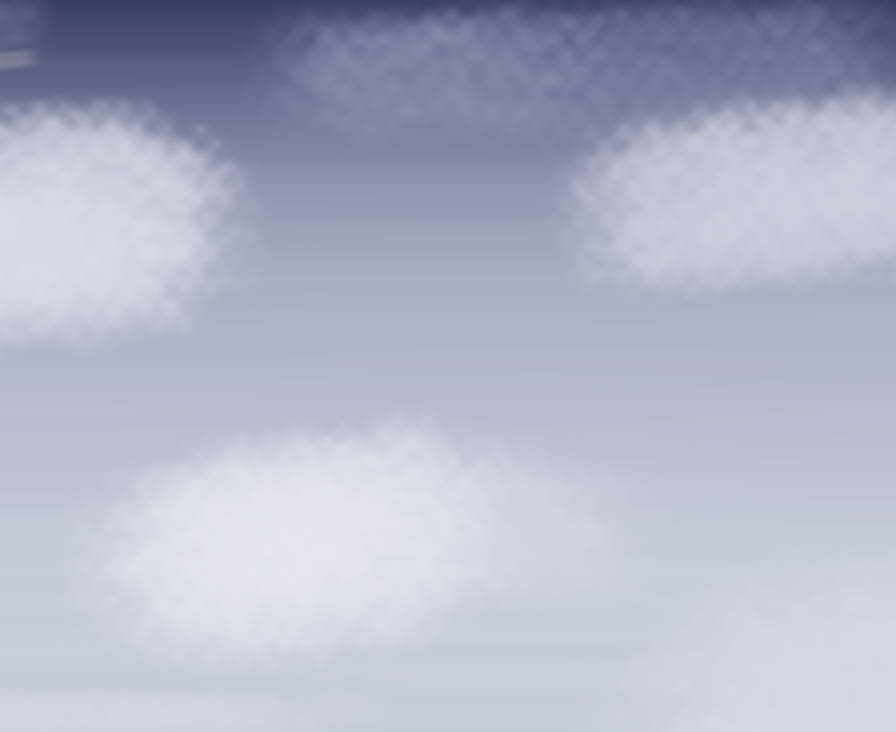
Write a Shadertoy shader that draws this texture.

```glsl
#define DAB_SCALE 52.0
#define DAB_DEPTH 0.16
#define EDGE_WARP 0.22
#define STREAK_DEPTH 0.012
#define CLOUD_WHITE vec3(0.90, 0.905, 0.93)
#define CLOUD_PALE vec3(0.84, 0.85, 0.895)
#define CLOUD_GREY vec3(0.79, 0.80, 0.86)
#define CLOUD_DUSK vec3(0.55, 0.56, 0.68)

float hash(vec2 p) {
    return fract(sin(dot(p, vec2(127.1, 311.7))) * 43758.5453);
}

float noise(vec2 p) {
    vec2 i = floor(p), f = fract(p);
    f = f * f * (3.0 - 2.0 * f);
    return mix(mix(hash(i), hash(i + vec2(1, 0)), f.x),
               mix(hash(i + vec2(0, 1)), hash(i + vec2(1, 1)), f.x), f.y);
}

float fbm(vec2 p) {
    float sum = 0.0, gain = 0.5;
    for (int i = 0; i < 4; i++) {
        sum += gain * noise(p);
        p = p * 2.03 + 17.3;
        gain *= 0.5;
    }
    return sum / 0.9375;
}

// Vertical gradient, t runs from the top edge down
vec3 skyColor(float t) {
    vec3 c = mix(vec3(0.20, 0.22, 0.37), vec3(0.32, 0.335, 0.475), smoothstep(-0.03, 0.09, t));
    c = mix(c, vec3(0.55, 0.56, 0.675), clamp((t - 0.06) / 0.18, 0.0, 1.0));
    c = mix(c, vec3(0.665, 0.685, 0.765), clamp((t - 0.22) / 0.17, 0.0, 1.0));
    c = mix(c, vec3(0.725, 0.735, 0.815), clamp((t - 0.39) / 0.17, 0.0, 1.0));
    return mix(c, vec3(0.78, 0.80, 0.85), smoothstep(0.54, 0.80, t));
}

// Rows of small soft brush dabs, roughly -1 to 1
float brushDabs(vec2 p) {
    vec2 q = p * DAB_SCALE + 1.6 * vec2(fbm(p * 9.0), fbm(p * 9.0 + 40.0));
    float rows = sin(q.x * 3.1) * sin(q.y * 2.4);
    return 0.35 * rows + 1.3 * (noise(q * vec2(0.8, 1.1)) - 0.5);
}

// Rounded, sheared blob with a ragged soft edge; returns its coverage
float cloudMask(vec2 p, vec2 center, vec2 radius, float shear, float power, float softness) {
    vec2 q = p - center;
    q.y -= shear * q.x;
    q = abs(q / radius);
    float d = pow(pow(q.x, power) + pow(q.y, power), 1.0 / power) - 1.0;
    d += EDGE_WARP * (fbm(p * vec2(13.0, 20.0) + center * 7.0) - 0.5);
    d += DAB_DEPTH * 0.35 * brushDabs(p);
    return 1.0 - smoothstep(-softness, softness * 0.35, d);
}

void paint(inout vec3 col, vec3 tint, float coverage, float grain) {
    float thin = 1.0 - DAB_DEPTH * grain * (1.4 - coverage);
    col = mix(col, tint, clamp(coverage * thin, 0.0, 1.0));
}

void mainImage(out vec4 fragColor, in vec2 fragCoord) {
    vec2 p = fragCoord / iResolution.y;
    float grain = brushDabs(p) + 2.0 * (fbm(p * vec2(10.0, 22.0)) - 0.5);

    // Sky with faint level bands
    vec3 col = skyColor(1.0 - p.y);
    col += STREAK_DEPTH * (noise(vec2(p.x * 1.5, p.y * 45.0)) - 0.5);

    // Dusky veil along the top
    float veil = cloudMask(p, vec2(0.60, 0.895), vec2(0.245, 0.10), 0.02, 3.5, 0.55);
    paint(col, CLOUD_DUSK, 0.72 * veil, 2.0 * grain);
    veil = cloudMask(p, vec2(0.98, 0.91), vec2(0.25, 0.10), 0.03, 4.0, 0.5);
    paint(col, CLOUD_DUSK, 0.46 * veil, 2.0 * grain);

    // Wisps in the top left corner
    veil = cloudMask(p, vec2(0.0, 0.97), vec2(0.065, 0.05), 0.0, 2.5, 0.7);
    paint(col, CLOUD_DUSK, 0.35 * veil, 2.0 * grain);
    veil = cloudMask(p, vec2(0.0, 0.917), vec2(0.056, 0.014), 0.1, 4.0, 0.5);
    paint(col, vec3(0.58, 0.59, 0.64), 0.6 * veil, grain);

    // Left cloud, brighter towards its lower left
    float body = cloudMask(p, vec2(0.0, 0.692), vec2(0.325, 0.165), 0.03, 3.0, 0.32);
    paint(col, CLOUD_GREY, 0.86 * body, 1.5 * grain);
    body = cloudMask(p, vec2(0.03, 0.665), vec2(0.28, 0.135), 0.03, 2.4, 0.75);
    paint(col, CLOUD_PALE + 0.015, 0.85 * body, grain);

    // Right cloud, rising to the right
    body = cloudMask(p, vec2(1.10, 0.738), vec2(0.325, 0.128), 0.10, 4.5, 0.38);
    paint(col, CLOUD_GREY - 0.02, 0.85 * body, 1.5 * grain);
    body = cloudMask(p, vec2(1.09, 0.73), vec2(0.29, 0.105), 0.09, 3.0, 0.8);
    paint(col, CLOUD_GREY + 0.015, 0.75 * body, grain);

    // Lower middle cloud: trailing haze, dome, bright core
    body = cloudMask(p, vec2(0.67, 0.285), vec2(0.21, 0.11), -0.08, 2.5, 0.75);
    paint(col, CLOUD_PALE, 0.72 * body, grain);
    body = cloudMask(p, vec2(0.415, 0.255), vec2(0.295, 0.162), 0.12, 2.5, 0.40);
    paint(col, CLOUD_PALE + 0.01, 0.85 * body, 1.3 * grain);
    body = cloudMask(p, vec2(0.40, 0.255), vec2(0.26, 0.135), 0.08, 2.3, 0.75);
    paint(col, CLOUD_WHITE, 0.88 * body, grain);

    // Bank rising in the lower right corner
    body = cloudMask(p, vec2(1.25, 0.03), vec2(0.42, 0.215), 0.08, 2.3, 0.50);
    paint(col, CLOUD_PALE, 0.88 * body, grain);

    // Flat streak along the lower left
    body = cloudMask(p, vec2(0.10, 0.025), vec2(0.39, 0.034), 0.0, 3.5, 0.6);
    paint(col, CLOUD_PALE, 0.72 * body, grain);

    fragColor = vec4(clamp(col, 0.0, 1.0), 1.0);
}
```
